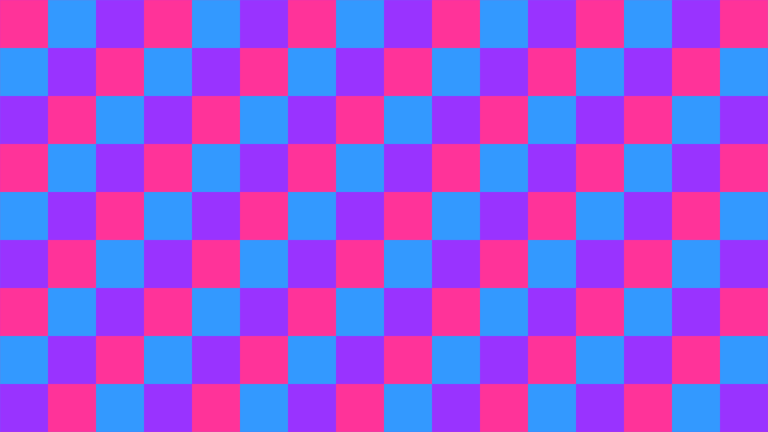
Give the GLSL for this pattern, as a WebGL 1 fragment shader.

```glsl
precision highp float;

// A checkerboard of square cells, 16 across and 9 down, in three flat colours.
// The colour index is column minus row, modulo three, so equal colours run
// along diagonals. Cell borders are smoothed by blending the nearest cells.

uniform vec2 u_resolution;

const float ROWS = 9.0;           // cells over the canvas height
const float PHASE = 2.0;          // colour index of the lower left cell
const float EDGE_PIXELS = 0.75;   // half width of the smoothed border

const vec3 PINK = vec3(1.0, 0.2, 0.6);
const vec3 BLUE = vec3(0.2, 0.6, 1.0);
const vec3 PURPLE = vec3(0.6, 0.2, 1.0);

// Flat colour of the cell at (column, row), counted from the lower left.
vec3 cellColor(vec2 cell) {
  // The half offset keeps the index safely between whole numbers.
  float index = mod(cell.x - cell.y + PHASE + 0.5, 3.0);
  return index < 1.0 ? PINK : (index < 2.0 ? BLUE : PURPLE);
}

void main() {
  float cellsPerPixel = ROWS / u_resolution.y;
  vec2 p = gl_FragCoord.xy * cellsPerPixel;

  // Nearest grid corner and the smooth step across its two borders.
  vec2 corner = floor(p + 0.5);
  float halfWidth = EDGE_PIXELS * cellsPerPixel;
  vec2 blend = smoothstep(-halfWidth, halfWidth, p - corner);

  // Blend the four cells that meet at the corner.
  vec3 below = mix(cellColor(corner - 1.0),
                   cellColor(corner - vec2(0.0, 1.0)), blend.x);
  vec3 above = mix(cellColor(corner - vec2(1.0, 0.0)),
                   cellColor(corner), blend.x);

  gl_FragColor = vec4(mix(below, above, blend.y), 1.0);
}
```
